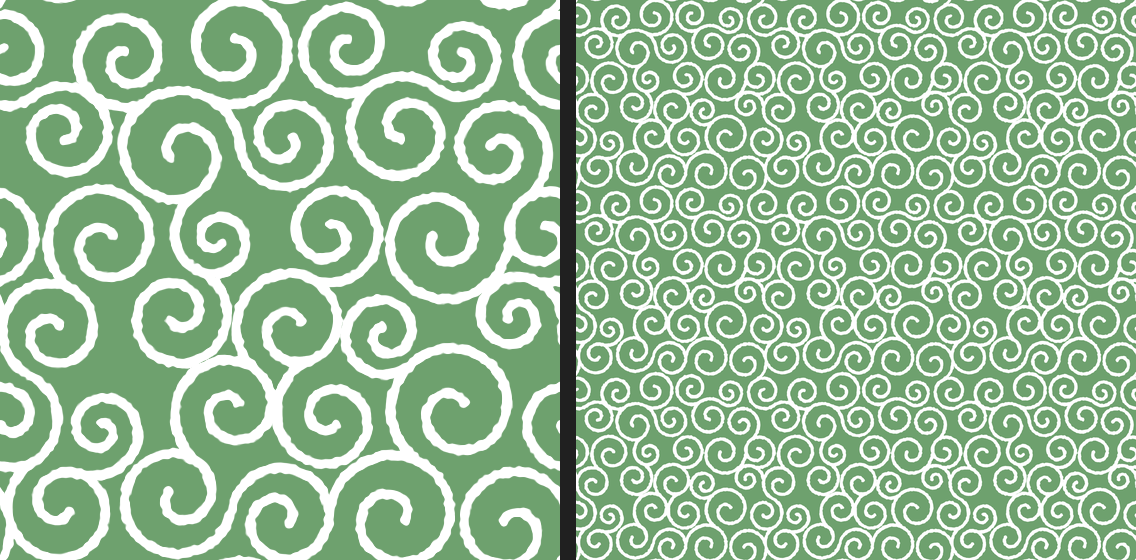
Left: one tile. Right: repeated 3 by 3.
This pattern is drawn by a Shadertoy shader. Its source:

```glsl
// Draws a tiling scrollwork of white, softly ragged spirals that join on a green ground.
#define COLS 5
#define ROWS 6
#define COUNT 30
#define JITTER 0.055
#define STROKE 0.0178
#define TURNS 1.57
#define MAX_RADIUS 0.112
#define RAGGED 0.0048
#define RAGGED_CELLS 110.0
#define SEED 3.0

const float TAU = 6.2831853;
const vec3 GREEN = vec3(0.43, 0.63, 0.43);
const vec3 WHITE = vec3(1.0);

// One entry per spiral
vec2 center[COUNT];
vec2 size[COUNT];  // x: radius, y: extra reach of the outer end
vec2 tip[COUNT];   // x: direction of the outer end, y: spin, +1 or -1
int host[COUNT];   // spiral that the outer end joins

float hash(vec2 p) {
    vec3 q = fract(p.xyx * 0.1031);
    q += dot(q, q.yzx + 33.33);
    return fract((q.x + q.y) * q.z);
}

// Value noise that wraps after "period" cells
float tileNoise(vec2 p, float period) {
    vec2 cell = floor(p), f = fract(p);
    f = f * f * (3.0 - 2.0 * f);
    vec2 a = mod(cell, period), b = mod(cell + 1.0, period);
    return mix(mix(hash(a), hash(vec2(b.x, a.y)), f.x),
               mix(hash(vec2(a.x, b.y)), hash(b), f.x), f.y);
}

// Shortest offset on the wrapped canvas
vec2 wrapOffset(vec2 d) { return d - round(d); }

vec2 polar(float r, float angle) { return r * vec2(cos(angle), sin(angle)); }

// Share of the space that a spiral claims
float weight(int i) { return mix(0.6, 1.3, hash(vec2(i, 53.0 + SEED))); }

// Turns from the outer end back to the direction d
float turnsBack(int i, vec2 d) {
    return fract(tip[i].y * (tip[i].x - atan(d.y, d.x)) / TAU + 0.002) - 0.002;
}

float armRadius(int i, float back) {
    float inward = smoothstep(0.3, TURNS + 0.05, back);
    float flare = max(0.0, 1.0 - back / 0.45);
    return size[i].x * mix(1.0, 0.2, inward) + size[i].y * flare * flare;
}

void placeSpirals() {
    // Staggered, jittered grid
    for (int i = 0; i < COUNT; i++) {
        vec2 cell = vec2(i % COLS, i / COLS);
        vec2 key = cell + SEED * 7.0;
        vec2 jitter = vec2(hash(key + 11.0), hash(key + 37.0)) - 0.5;
        cell.x += 0.5 * mod(cell.y, 2.0);
        center[i] = (cell + 0.5) / vec2(COLS, ROWS) + JITTER * jitter;
        size[i] = vec2(MAX_RADIUS, 0.0);
        tip[i] = vec2(0.0, hash(key + 71.0) < 0.5 ? -1.0 : 1.0);
    }
    // Share the space between neighbours by weight
    for (int i = 0; i < COUNT; i++) {
        float own = weight(i);
        for (int j = 0; j < COUNT; j++) {
            float gap = length(wrapOffset(center[j] - center[i]));
            if (i != j && gap < 0.32)
                size[i].x = min(size[i].x, gap * own / (own + weight(j)));
        }
    }
    // Swell until a neighbour is touched, then choose the host
    for (int i = 0; i < COUNT; i++) {
        float room = MAX_RADIUS, best = 9.0;
        for (int j = 0; j < COUNT; j++) {
            if (i == j) continue;
            float gap = length(wrapOffset(center[j] - center[i])) - size[j].x;
            room = min(room, gap);
            float score = gap + 0.025 * hash(vec2(i, j) + SEED);
            if (score < best) { best = score; host[i] = j; }
        }
        size[i].x = room;
        vec2 d = wrapOffset(center[host[i]] - center[i]);
        tip[i].x = atan(d.y, d.x);
    }
    // Stretch each outer end to the arm of its host
    for (int n = 0; n < COUNT * 3; n++) {
        int i = n % COUNT, j = host[i];
        vec2 d = wrapOffset(center[i] - center[j]);
        float reach = length(d) - armRadius(j, turnsBack(j, d));
        size[i].y = clamp(reach - size[i].x, -0.03, 0.08);
    }
}

// Distance to the centre line of one spiral, with round ends
float spiralDistance(int i, vec2 d) {
    float rho = length(d), back = turnsBack(i, d);
    float innerAngle = tip[i].x - tip[i].y * TAU * TURNS;
    float dist = min(length(d - polar(armRadius(i, TURNS), innerAngle)),
                     length(d - polar(armRadius(i, 0.0), tip[i].x)));
    for (int k = 0; k < 2; k++, back += 1.0) {
        if (back > TURNS) break;
        float r = armRadius(i, back);
        float slope = (armRadius(i, back + 0.01) - r) / (0.01 * TAU * r);
        dist = min(dist, abs(rho - r) / sqrt(1.0 + slope * slope));
    }
    return dist;
}

void mainImage(out vec4 fragColor, in vec2 fragCoord) {
    vec2 uv = fragCoord / iResolution.xy;
    placeSpirals();
    float dist = 1.0;
    for (int i = 0; i < COUNT; i++) {
        vec2 d = wrapOffset(uv - center[i]);
        if (length(d) < size[i].x + max(size[i].y, 0.0) + 2.0 * STROKE)
            dist = min(dist, spiralDistance(i, d));
    }
    // Ragged, smoothed edge
    dist += RAGGED * (tileNoise(uv * RAGGED_CELLS, RAGGED_CELLS) - 0.5);
    float soft = 0.75 / iResolution.y;
    float ground = smoothstep(-soft, soft, dist - 0.5 * STROKE);
    fragColor = vec4(mix(WHITE, GREEN, ground), 1.0);
}
```
